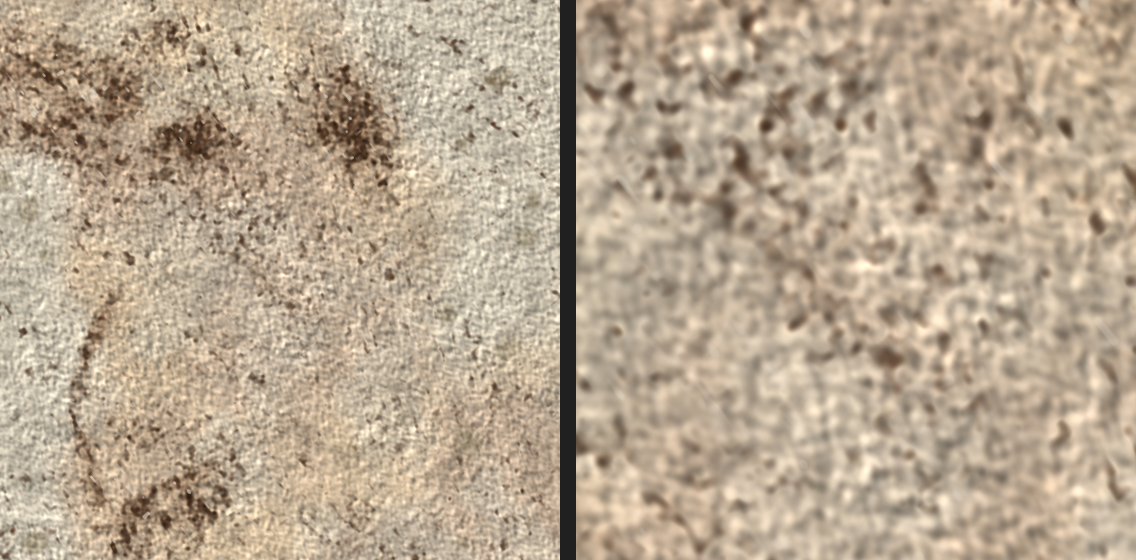
Left, the full canvas; right, a detail of the centre.
Give the GLSL for this texture, as a WebGL 2 fragment shader.

```glsl
#version 300 es
precision highp float;
// Weathered tan and grey stone with rough grain, brown stains and small inclusions.
uniform vec2 u_resolution;
out vec4 fragColor;

float hash(vec2 p) {
    vec3 q = fract(p.xyx * 0.1031);
    q += dot(q, q.yzx + 33.33);
    return fract((q.x + q.y) * q.z);
}

float noise(vec2 p) {
    vec2 i = floor(p), f = fract(p);
    f = f * f * (3.0 - 2.0 * f);
    return mix(mix(hash(i), hash(i + vec2(1, 0)), f.x),
               mix(hash(i + vec2(0, 1)), hash(i + vec2(1, 1)), f.x), f.y);
}

float fbm(vec2 p) {
    float sum = 0.0, amp = 0.5;
    for (int i = 0; i < 5; i++) {
        sum += amp * noise(p);
        p = mat2(1.6, 1.2, -1.2, 1.6) * p + 17.3;
        amp *= 0.5;
    }
    return sum / 0.97;
}

mat2 rotate(float a) {
    return mat2(cos(a), sin(a), -sin(a), cos(a));
}

// Height of the grain: two slanted layers and a finer one.
float grainHeight(vec2 p) {
    float slanted = noise(rotate(0.75) * p * vec2(80.0, 125.0));
    float crossed = noise(rotate(-0.5) * p * vec2(145.0, 85.0) + 40.0);
    return 0.4 * slanted + 0.4 * crossed + 0.4 * noise(rotate(0.4) * p * 185.0 + 9.0);
}

void main() {
    vec2 uv = gl_FragCoord.xy / u_resolution;
    vec2 warp = vec2(fbm(uv * 6.0 + 3.0), fbm(uv * 6.0 + 31.0)) - 0.5;
    vec2 p = uv + 0.16 * warp;

    // Broad mineral zones
    float rightGrey = smoothstep(-0.04, 0.09, p.x - 0.76 + 0.5 * max(p.y - 0.6, 0.0))
                    * smoothstep(0.25, 0.48, p.y);
    float leftGrey = smoothstep(0.18, 0.10, p.x) * smoothstep(0.77, 0.69, p.y);
    float grey = max(rightGrey, leftGrey);
    float tint = smoothstep(0.35, 0.65, fbm(uv * 4.5 + 60.0));
    vec3 color = mix(vec3(0.75, 0.665, 0.575), vec3(0.79, 0.705, 0.59), tint);
    float cream = smoothstep(0.17, 0.08, length((p - vec2(0.42, 0.93)) * vec2(1.0, 1.2)));
    color = mix(color, vec3(0.85, 0.77, 0.64), 0.7 * cream);
    float cool = smoothstep(0.48, 0.68, fbm(uv * 7.0 + 80.0));
    color = mix(color, vec3(0.785, 0.755, 0.685), max(0.9 * grey, 0.5 * cool));
    color *= 1.0 + 0.34 * (fbm(uv * 22.0) - 0.5);

    // Stained areas: an upper band, a lower patch and an upright seam
    float band = exp(-pow((p.y - 0.80) / 0.16, 2.0)) * smoothstep(0.82, 0.68, p.x);
    vec2 fromPatch = p - vec2(0.31, 0.14);
    float patchStain = exp(-dot(fromPatch, fromPatch) / 0.016);
    float seamX = 0.18 + 0.035 * sin(uv.y * 9.0 + 2.6) + 0.06 * warp.x;
    float seam = exp(-pow((uv.x - seamX) / 0.022, 2.0))
               * smoothstep(0.03, 0.15, uv.y) * smoothstep(0.62, 0.35, uv.y);
    float mottling = fbm(uv * 8.0 + 12.0);
    float curl = 1.0 - smoothstep(0.0, 0.08, abs(fbm(uv * 4.0 + 47.0) - 0.5));
    float area = max(max(band, 1.1 * patchStain), seam) * (1.0 - 0.8 * grey);
    float stain = area * (0.38 + 0.35 * curl + 1.5 * (mottling - 0.5)) + 0.3 * seam;
    stain = clamp(stain, 0.0, 1.0);
    color = mix(color, vec3(0.56, 0.44, 0.34), 0.7 * smoothstep(0.1, 0.75, stain));

    // Soft brown flecks gather in the stains and stray elsewhere
    float lean = clamp(0.6 + 0.5 * sin(uv.x * 8.0 + uv.y * 5.0), 0.0, 1.0);
    float flecks = mix(noise(rotate(0.65) * uv * vec2(50.0, 105.0)),
                       noise(rotate(-0.3) * uv * vec2(110.0, 50.0)), lean);
    flecks = 0.6 * flecks + 0.4 * noise(rotate(0.9) * uv * 145.0);
    float stray = smoothstep(0.48, 0.72, fbm(uv * 13.0 + 5.0));
    float dark = smoothstep(0.62, 1.12, flecks + 0.5 * stain + 0.16 * stray);
    color = mix(color, vec3(0.25, 0.16, 0.10), 0.9 * dark);

    // Rounded olive inclusions
    for (int i = 0; i < 12; i++) {
        float k = float(i);
        vec2 center = vec2(hash(vec2(k, 3.0)), hash(vec2(k, 19.0)));
        center.x = i % 3 == 0 ? 0.12 * center.x : 0.76 + 0.24 * center.x;
        float radius = mix(0.006, 0.024, hash(vec2(k, 41.0)));
        float edge = length(uv + 0.07 * warp - center) - radius;
        float inside = 1.0 - smoothstep(-0.005, 0.006, edge);
        color = mix(color, vec3(0.56, 0.51, 0.41), 0.55 * inside);
    }

    // Raking light over the grain
    vec2 lightStep = vec2(-0.0024, 0.0028);
    vec2 g = uv + 0.012 * warp;
    float relief = grainHeight(g + lightStep) - grainHeight(g - lightStep);
    float roughness = 0.56 + 0.30 * stain + 0.4 * (mottling - 0.5);
    color *= 1.0 - roughness * relief;
    color += 0.09 * (noise(rotate(0.3) * uv * 170.0 + 70.0) - 0.5) * vec3(1.0, 1.03, 1.08);

    // Sparse pale chips
    float chips = smoothstep(0.84, 0.97, noise(rotate(0.9) * uv * vec2(70.0, 100.0) + 23.0));
    color = mix(color, vec3(0.93, 0.90, 0.84), 0.6 * chips * (0.4 + 0.6 * area));

    fragColor = vec4(clamp(color, 0.0, 1.0), 1.0);
}
```
